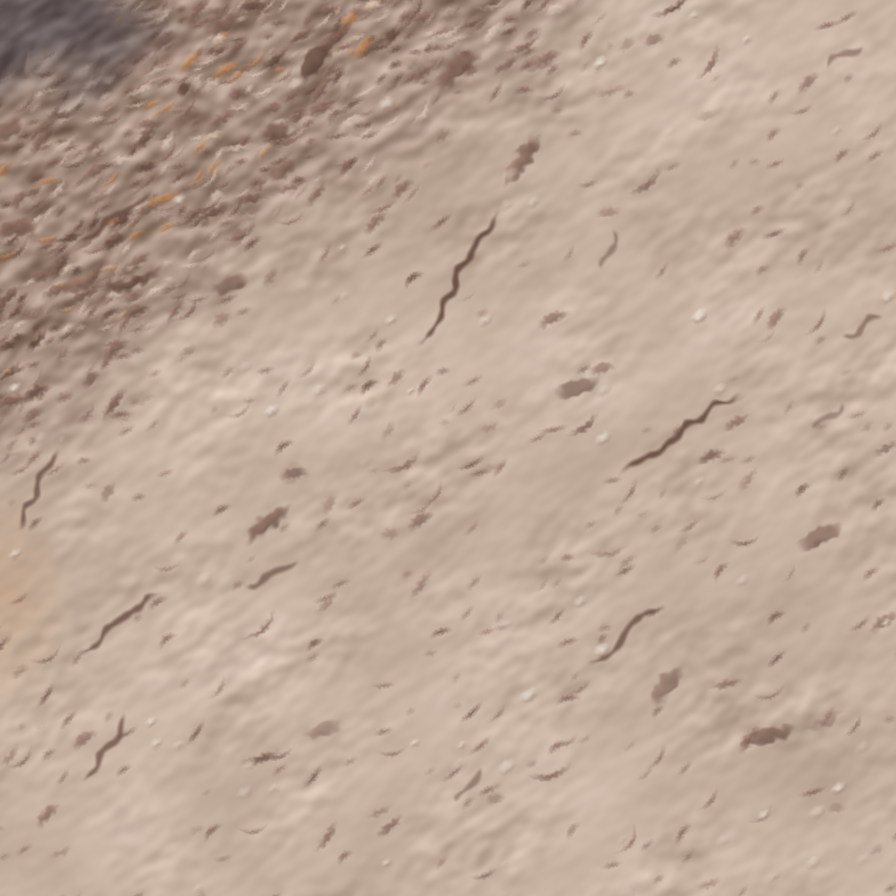
A WebGL 1 fragment shader for this texture:

```glsl
precision highp float;
// Sandy ground with a bank of leaf litter in the upper left corner.
// Slanted gradient noise is lit as relief for the sand; hashed cells
// scatter bent leaf flakes, rough pale grit and thin wavy twigs.

uniform vec2 u_resolution;

#define SLANT 0.58
#define BLUR 0.0030
#define SAND_RELIEF 0.085
#define LITTER_RELIEF 0.21
#define TWIG_CHANCE 0.45
#define TWIG_WIDTH 0.0034
#define SAND_LIGHT vec3(0.808, 0.728, 0.664)
#define SAND_DARK vec3(0.705, 0.620, 0.550)
#define SOIL vec3(0.610, 0.515, 0.460)
#define BARK vec3(0.370, 0.265, 0.225)
#define OCHRE vec3(0.720, 0.500, 0.320)
#define SHADE vec3(0.370, 0.330, 0.335)

float hash(vec2 p) {
  vec3 q = fract(p.xyx * vec3(0.1031, 0.1030, 0.0973));
  q += dot(q, q.yzx + 33.33);
  return fract((q.x + q.y) * q.z);
}

vec2 hash2(vec2 p) { return vec2(hash(p + 17.3), hash(p + 71.9)); }

vec2 turn(vec2 v, float angle) {
  float c = cos(angle), s = sin(angle);
  return vec2(c * v.x + s * v.y, c * v.y - s * v.x);
}

float corner(vec2 cell, vec2 offset) {
  float angle = 6.2832 * hash(cell);
  return dot(vec2(cos(angle), sin(angle)), offset);
}

// Gradient noise, roughly -0.7 to 0.7
float noise(vec2 p) {
  vec2 i = floor(p), f = p - i;
  vec2 u = f * f * f * (f * (f * 6.0 - 15.0) + 10.0);
  vec2 e = vec2(1.0, 0.0);
  return mix(mix(corner(i, f), corner(i + e, f - e), u.x),
             mix(corner(i + e.yx, f - e.yx), corner(i + 1.0, f - 1.0), u.x), u.y);
}

// Bumps of the ground in slanted space
float height(vec2 q) {
  return noise(q * vec2(22.0, 38.0)) + 0.55 * noise(q * vec2(48.0, 80.0) + 7.0);
}

// 0 on open sand, 1 deep in the litter bank
float litterAt(vec2 p) {
  float depth = p.y - 0.47 - 0.80 * p.x;
  depth += 0.16 * noise(p * 4.0 + 3.0) + 0.09 * noise(p * 13.0);
  return smoothstep(-0.08, 0.16, depth);
}

vec3 leafColor(float pick) {
  vec3 c = mix(BARK, vec3(0.50, 0.38, 0.33), smoothstep(0.0, 0.35, pick));
  c = mix(c, SAND_LIGHT, smoothstep(0.45, 0.78, pick));
  return mix(c, OCHRE, smoothstep(0.87, 0.92, pick));
}

// Bent flakes, one per cell; chance = (on sand, in litter)
vec3 addFlakes(vec3 ground, vec2 p, float cells, vec2 chance) {
  vec2 home = floor(p * cells);
  for (int j = -1; j <= 1; j++) {
    for (int i = -1; i <= 1; i++) {
      vec2 id = home + vec2(float(i), float(j));
      vec2 key = id + cells * 3.0;
      vec2 center = id + 0.15 + 0.7 * hash2(key);
      float litter = litterAt(center / cells);
      float present = step(hash(key + 5.0), mix(chance.x, chance.y, litter));
      vec2 shape = hash2(key + 31.0);
      vec2 size = vec2(mix(0.22, 0.54, shape.x), mix(0.09, 0.19, shape.y));
      vec2 d = turn(p * cells - center, SLANT + 0.9 * (hash(key + 9.0) - 0.5));
      d.y += (shape.y - 0.5) * 0.8 * d.x * d.x + 0.13 * noise(d * 5.0 + key);
      float edge = (length(d / size) - 1.0) * size.y;
      float soft = BLUR * cells;
      float cover = present * (1.0 - smoothstep(-soft, soft, edge));
      float pick = hash(key + 47.0);
      vec3 leaf = leafColor(mix(pick * 0.55 + 0.05, pick, litter));
      leaf *= 1.0 + 0.2 * clamp(d.y / size.y, -1.0, 1.0);
      ground = mix(ground, leaf, cover * mix(0.2 + 0.6 * shape.x, 0.78, litter));
    }
  }
  return ground;
}

// Rough bright stones (x) and the dark rim below them (y)
vec2 grit(vec2 p, float cells) {
  vec2 id = floor(p * cells);
  vec2 d = p * cells - id - 0.35 - 0.3 * hash2(id + 90.0);
  d = turn(d, SLANT) + 0.09 * noise(p * cells * 4.0);
  float radius = mix(0.06, 0.20, hash(id + 13.0));
  float soft = BLUR * cells * 1.3;
  vec2 dist = vec2(length(d * vec2(0.7, 1.2)), length((d + vec2(0.0, 0.12)) * vec2(0.7, 1.2)));
  vec2 cover = 1.0 - smoothstep(-soft, soft, dist - radius);
  return cover * step(hash(id + 2.0), 0.06) * hash(id + 8.0);
}

// Thin wavy twigs, uneven and tapered
float twigCover(vec2 p, float cells) {
  vec2 home = floor(p * cells);
  float cover = 0.0;
  for (int j = -1; j <= 1; j++) {
    for (int i = -1; i <= 1; i++) {
      vec2 id = home + vec2(float(i), float(j));
      vec2 pose = hash2(id + 23.0);
      vec2 d = p - (id + 0.15 + 0.7 * hash2(id + 55.0)) / cells;
      d = turn(d, SLANT - 0.15 + 0.7 * pose.x);
      float reach = mix(0.12, 0.48, pose.y * pose.y) / cells;
      d.y += 0.003 * sin(d.x * 45.0 + 40.0 * pose.x) + 0.012 * noise(d.xx * 26.0 + id);
      float along = abs(d.x) / reach;
      float width = TWIG_WIDTH * (1.0 - 0.6 * along * along + 0.7 * noise(d.xx * 60.0 + id));
      float line = 1.0 - smoothstep(width - BLUR, width + BLUR, abs(d.y));
      line *= 1.0 - smoothstep(0.7, 1.0, along);
      cover = max(cover, line * step(hash(id + 3.0), TWIG_CHANCE) * mix(0.45, 0.95, pose.y));
    }
  }
  return cover;
}

void main() {
  vec2 p = gl_FragCoord.xy / u_resolution.y;
  vec2 q = turn(p, SLANT);
  float litter = litterAt(p);

  // Broad ground tone
  float patches = noise(q * vec2(3.0, 6.0) + 2.0) + 0.7 * noise(q * vec2(9.0, 17.0));
  vec3 color = mix(SAND_LIGHT, SAND_DARK, clamp(0.33 + 0.62 * patches, 0.0, 1.0));
  color = mix(color, SOIL + 0.07 * patches, litter * 0.92);

  // Relief lit from the upper left, rougher in clumps
  float bump = height(q);
  float slope = height(q - vec2(0.002, 0.007)) - bump;
  float clump = smoothstep(-0.35, 0.5, noise(q * vec2(7.0, 11.0) + 5.0));
  float relief = 0.6 * bump - 0.9 * slope;
  color += relief * mix(SAND_RELIEF * (0.35 + clump), LITTER_RELIEF, litter);

  // Faint warm stain at the left edge
  float stain = 1.0 - smoothstep(0.0, 0.15, length((p - vec2(0.0, 0.33)) * vec2(1.6, 1.0)));
  color = mix(color, OCHRE, 0.35 * stain * (0.6 + 0.6 * bump));

  // Scattered pieces, small to large
  color = addFlakes(color, p, 62.0, vec2(0.08, 0.60));
  color = addFlakes(color, p, 35.0, vec2(0.06, 0.62));
  color = addFlakes(color, p, 18.0, vec2(0.035, 0.34));
  vec2 stones = grit(p, 38.0);
  color = mix(color, SOIL, 0.8 * stones.y);
  color = mix(color, vec3(0.92, 0.87, 0.82), 0.9 * stones.x);
  color = mix(color, BARK, 0.9 * twigCover(p, 5.0));

  // Cool shadow in the top left corner
  float away = length((p - vec2(0.0, 1.0)) * vec2(1.0, 1.25)) + 0.08 * noise(p * 12.0);
  color = mix(color, SHADE + 0.10 * relief, 0.9 * (1.0 - smoothstep(0.07, 0.20, away)));

  gl_FragColor = vec4(clamp(color, 0.0, 1.0), 1.0);
}
```
